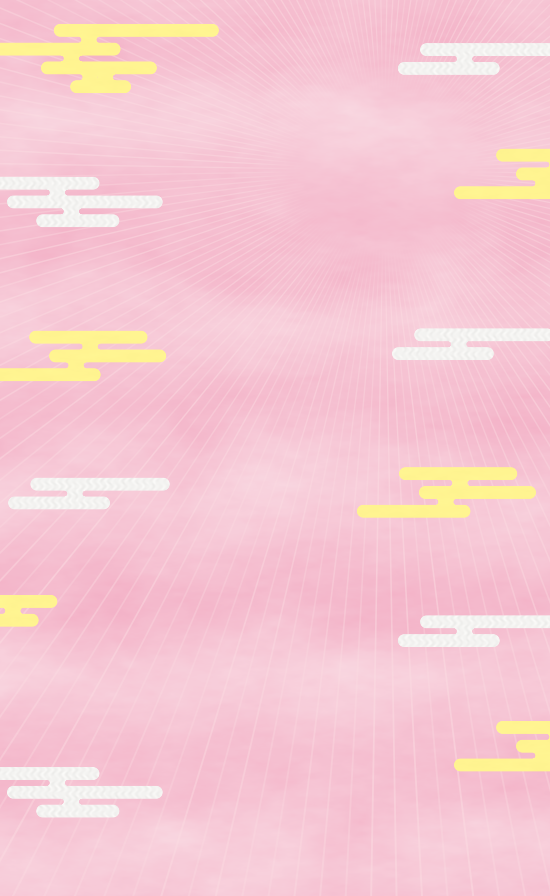
Reproduce this background procedurally as a Shadertoy shader.

```glsl
// Pink washi paper with a sunburst of fine pale rays and stylised mist bands.
// Paper is layered value noise over soft stripes; rays are repeated in polar
// angle; the mist is a union of capsules joined by waisted necks.

const vec2 GRID = vec2(470.0, 768.0);        // layout units, y pointing down
const vec3 ROSE = vec3(0.953, 0.693, 0.778);
const vec3 BLUSH = vec3(0.976, 0.845, 0.882);
const vec3 RAY_TINT = vec3(0.985, 0.865, 0.885);
const vec3 YELLOW = vec3(1.0, 0.956, 0.565);
const vec3 WHITE = vec3(0.955, 0.953, 0.945);
const vec2 SUN = vec2(328.0, 146.0);
const float RAYS = 180.0;
const float RAY_STRENGTH = 0.5;
const float STRIPE_PERIOD = 158.0;
const float STRIPE_PEAK = 115.0;
const float BAR_RADIUS = 5.5;
const float ROW_PITCH = 16.1;
const float NECK_HALF = 6.5;
const float TAU = 6.2831853;

float hash(vec2 p) {
    vec3 q = fract(vec3(p.xyx) * 0.1031);
    q += dot(q, q.yzx + 33.33);
    return fract((q.x + q.y) * q.z);
}

float noise(vec2 p) {
    vec2 i = floor(p), f = fract(p);
    f = f * f * (3.0 - 2.0 * f);
    return mix(mix(hash(i), hash(i + vec2(1, 0)), f.x),
               mix(hash(i + vec2(0, 1)), hash(i + vec2(1, 1)), f.x), f.y);
}

float fbm(vec2 p) {
    float sum = 0.0, amp = 0.5;
    for (int i = 0; i < 5; i++) {
        sum += amp * noise(p);
        p = mat2(1.6, 0.9, -0.9, 1.6) * p + 17.3;
        amp *= 0.53;
    }
    return sum;
}

// Rounded bar on a given row, spanning x from a to b
float bar(vec2 p, float row, float a, float b) {
    float x = clamp(p.x, a + BAR_RADIUS, b - BAR_RADIUS);
    return length(p - vec2(x, row * ROW_PITCH)) - BAR_RADIUS;
}

// Waisted link between a row and the next one, centred on x
float neck(vec2 p, float row, float x) {
    float y = p.y - (row + 0.5) * ROW_PITCH;
    float gap = 0.5 * ROW_PITCH - BAR_RADIUS;
    float flare = gap - sqrt(max(gap * gap - y * y, 0.0));
    return max(abs(p.x - x) - NECK_HALF - flare, abs(y) - gap - 1.5);
}

// Mist shapes
float pairMist(vec2 p) {
    return min(min(bar(p, 0.0, 0.0, 119.0), bar(p, 1.0, -19.0, 68.0)), neck(p, 0.0, 38.0));
}

float trioMist(vec2 p) {
    float bars = min(min(bar(p, 0.0, 0.0, 101.0), bar(p, 1.0, 17.0, 117.0)), bar(p, 2.0, -36.0, 61.0));
    return min(bars, min(neck(p, 0.0, 52.0), neck(p, 1.0, 40.0)));
}

float taperMist(vec2 p) {
    float bars = min(min(bar(p, 0.0, -30.0, 85.0), bar(p, 1.0, 6.0, 139.0)), bar(p, 2.0, 31.0, 102.0));
    return min(bars, min(neck(p, 0.0, 49.0), neck(p, 1.0, 61.0)));
}

float quadMist(vec2 p) {
    float bars = min(min(bar(p, 0.0, 46.0, 187.0), bar(p, 1.0, -30.0, 103.0)),
                     min(bar(p, 2.0, 35.0, 134.0), bar(p, 3.0, 60.0, 112.0)));
    float necks = min(min(neck(p, 0.0, 76.0), neck(p, 1.0, 61.0)),
                      min(neck(p, 2.0, 77.0), neck(p, 2.0, 90.0)));
    return min(bars, necks);
}

float yellowMist(vec2 p) {
    float d = quadMist(p - vec2(0, 26));
    d = min(d, min(trioMist(p - vec2(25, 289)), trioMist(p - vec2(341, 406))));
    d = min(d, min(trioMist(p - vec2(424, 133)), trioMist(p - vec2(424, 623.5))));
    vec2 q = p - vec2(0, 515.5);
    return min(d, min(min(bar(q, 0.0, -40.0, 49.0), bar(q, 1.0, -40.0, 33.0)), neck(q, 0.0, 11.0)));
}

float whiteMist(vec2 p) {
    float d = min(taperMist(p - vec2(0, 157)), taperMist(p - vec2(0, 663)));
    d = min(d, min(pairMist(p - vec2(359, 42.5)), pairMist(p - vec2(354, 287))));
    return min(d, min(pairMist(p - vec2(26, 415)), pairMist(p - vec2(359, 533))));
}

void mainImage(out vec4 fragColor, in vec2 fragCoord) {
    vec2 p = fragCoord / iResolution.xy * GRID;
    p.y = GRID.y - p.y;
    float px = GRID.x / iResolution.x;

    // Paper: wide stripes, blotches and fine fibres
    float blotch = fbm(p / vec2(75.0, 48.0));
    float fibre = fbm(p / vec2(14.0, 5.0) + 40.0);
    float stripe = cos(TAU * (p.y - STRIPE_PEAK + 30.0 * (blotch - 0.5)) / STRIPE_PERIOD);
    float tone = 0.43 + 0.19 * stripe + 0.75 * (blotch - 0.48) + 0.22 * (fibre - 0.48);
    vec3 color = mix(ROSE, BLUSH, clamp(tone, 0.0, 1.0));

    // Sunburst: thin lines evenly spaced in angle, fading in around the sun
    vec2 s = p - SUN;
    float r = length(s);
    float turn = (atan(s.y, s.x) / TAU + 0.5) * RAYS;
    float offset = abs(fract(turn) - 0.5) * TAU / RAYS * r;
    float width = 0.45 + 0.0006 * r;
    float line = clamp((width + 0.5 * px - offset) / px, 0.0, 1.0) * min(1.0, 2.0 * width / px);
    float vary = 0.55 + 0.45 * hash(vec2(floor(turn), 7.0));
    color = mix(color, RAY_TINT, RAY_STRENGTH * line * vary * smoothstep(60.0, 125.0, r));

    // Mist: flat yellow and crinkled white
    float crinkle = sin(p.x * 1.05 + 1.5 * sin(p.y * 0.75)) * noise(p * 0.35);
    vec3 whitePaper = WHITE + 0.03 * crinkle;
    vec3 yellowPaper = YELLOW + 0.02 * (fibre - 0.48);
    color = mix(color, whitePaper, smoothstep(0.5 * px, -0.5 * px, whiteMist(p)));
    color = mix(color, yellowPaper, smoothstep(0.5 * px, -0.5 * px, yellowMist(p)));
    fragColor = vec4(color, 1.0);
}
```
